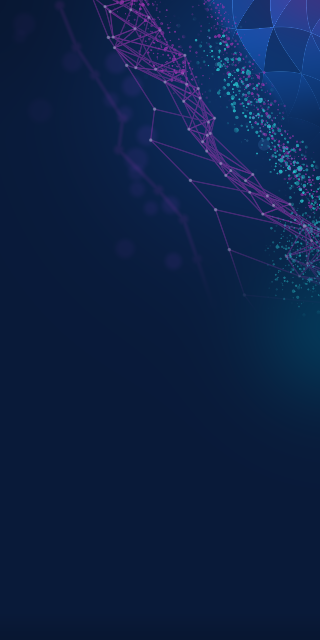
This background is drawn by a WebGL 2 fragment shader. Its source:

```glsl
#version 300 es
precision highp float;
uniform vec2 u_resolution;
out vec4 outColor;

#define NAVY vec3(0.036, 0.102, 0.224)
#define BLUE vec3(0.08, 0.33, 0.70)
#define VIOLET vec3(0.33, 0.25, 0.64)
#define MAGENTA vec3(0.60, 0.20, 0.68)
#define CYAN vec3(0.16, 0.78, 0.82)
#define MESH_NODES 46
#define OUTER_NODES 9
#define LINE_WIDTH 0.0006
#define FACET_SCALE 7.5

float hash(vec2 p) {
  return fract(sin(dot(p, vec2(127.1, 311.7))) * 43758.5453);
}

vec2 hash2(vec2 p) {
  return vec2(hash(p), hash(p + 19.7));
}

float segmentDistance(vec2 p, vec2 a, vec2 b) {
  vec2 pa = p - a, ba = b - a;
  return length(pa - ba * clamp(dot(pa, ba) / dot(ba, ba), 0.0, 1.0));
}

float glow(vec2 p, vec2 center, vec2 size) {
  vec2 d = (p - center) / size;
  return exp(-dot(d, d));
}

float disc(float d, float radius, float soft) {
  return 1.0 - smoothstep(radius - soft * 0.5, radius + soft * 0.5, d);
}

// Bell-shaped density around a bent diagonal, x = c.x + c.y*y + c.z*y*y
float band(vec2 p, vec3 c, float width) {
  float d = (p.x - c.x - c.y * p.y - c.z * p.y * p.y) / width;
  return exp(-d * d);
}

// Nodes of the dense mesh and of its sparse outer rim
vec2 meshNode(int i) {
  vec2 r = hash2(vec2(float(i), 3.0)) - 0.5;
  float y = -0.05 + 0.93 * float(i) / float(MESH_NODES) + 0.04 * r.y;
  float spread = mix(0.13, 0.24, smoothstep(0.1, 0.25, abs(y - 0.42)));
  return vec2(0.39 + 0.55 * y + 0.22 * y * y + spread * r.x, y);
}

vec2 outerNode(int i) {
  vec2 r = hash2(vec2(float(i), 8.0)) - 0.5;
  float y = -0.02 + 0.115 * float(i) + 0.05 * r.y;
  return vec2(0.28 + 0.48 * y + 0.1 * y * y + 0.09 * r.x, y);
}

// One scattered dot per grid cell, kept where the hash is below the density
float dots(vec2 p, float scale, float seed, float density, float px) {
  vec2 cell = floor(p * scale);
  vec2 r = hash2(cell + seed);
  float radius = mix(0.10, 0.30, hash(cell + seed + 5.3));
  float d = length(fract(p * scale) - mix(vec2(0.32), vec2(0.68), r));
  float keep = smoothstep(0.0, 0.15, density - hash(cell + seed + 41.0));
  return keep * disc(d, radius, px * scale) * mix(0.5, 1.0, r.x);
}

// Flat triangles from a warped, skewed grid; z holds the edge distance
vec3 facets(vec2 p) {
  vec2 q = p * FACET_SCALE;
  q += 0.22 * sin(q.yx * 1.7 + vec2(0.4, 2.1));
  q = vec2(q.x + 0.5 * q.y, q.y * 0.9 - 0.25 * q.x);
  vec2 f = fract(q), id = floor(q);
  float side = step(f.x, f.y);
  float edge = min(min(min(f.x, 1.0 - f.x), min(f.y, 1.0 - f.y)), abs(f.x - f.y) * 0.7);
  return vec3(hash(id + side * 7.3), hash(id + side * 3.1 + 2.0), edge / FACET_SCALE);
}

void main() {
  vec2 p = vec2(gl_FragCoord.x, u_resolution.y - gl_FragCoord.y) / u_resolution.x;
  float px = 1.0 / u_resolution.x;

  // Navy ground, blue haze and teal glow
  vec3 color = NAVY * mix(0.88, 1.0, smoothstep(0.0, 0.45, length(p)));
  color += vec3(0.01, 0.085, 0.17) * glow(p, vec2(0.78, 0.27), vec2(0.42, 0.46));
  color += vec3(-0.02, 0.11, 0.11) * glow(p, vec2(1.05, 1.03), vec2(0.25, 0.24));
  color *= 1.0 - 0.12 * smoothstep(1.9, 2.0, p.y);

  // Faceted corner
  vec3 facet = facets(p);
  float inside = smoothstep(-0.015, 0.05, p.x - 0.63 - 0.6 * p.y - 0.25 * p.y * p.y);
  float light = 1.0 - smoothstep(0.12, 0.46, p.y + 0.12 * (facet.x - 0.5));
  vec3 tint = mix(BLUE, VIOLET, glow(p, vec2(1.03, -0.03), vec2(0.22, 0.14)));
  tint *= mix(0.62, 1.15, facet.x);
  color = mix(color, tint, inside * light * mix(0.65, 1.0, facet.y));
  color += vec3(0.12, 0.2, 0.25) * inside * light * disc(facet.z, LINE_WIDTH, px);

  // Faint bokeh on the left
  for (int i = 0; i < 16; i++) {
    vec2 r = hash2(vec2(float(i), 23.0));
    vec2 center = vec2(r.x * 0.34 + 0.28 * r.y, 0.03 + 0.85 * r.y);
    float radius = mix(0.018, 0.036, hash(r));
    color += vec3(0.06, 0.015, 0.07) * disc(length(p - center), radius, 0.025) * mix(0.3, 0.9, r.x);
  }

  // Mesh: short links along the diagonal, long links out to the rim
  float lines = 0.0, nodes = 0.0, blurred = 0.0;
  for (int i = 0; i < MESH_NODES; i++) {
    vec2 a = meshNode(i);
    for (int k = 2; k < 7; k += 2) {
      float d = segmentDistance(p, a, meshNode(i + k));
      lines = max(lines, (1.0 - smoothstep(LINE_WIDTH, LINE_WIDTH + px, d)) * (1.0 - 0.06 * float(k)));
    }
    nodes = max(nodes, disc(length(p - a), 0.0045, px * 1.5));
  }
  for (int i = 0; i < OUTER_NODES; i++) {
    vec2 a = outerNode(i), b = outerNode(i + 1);
    float d = min(segmentDistance(p, a, b), segmentDistance(p, a, meshNode(i * 6 + 3)));
    lines = max(lines, 0.6 * (1.0 - smoothstep(LINE_WIDTH, LINE_WIDTH + px, d)));
    nodes = max(nodes, disc(length(p - a), 0.005, px * 1.5));
    vec2 shift = vec2(0.1, -0.03);
    blurred = max(blurred, 1.0 - smoothstep(0.0, 0.012, segmentDistance(p, a - shift, b - shift)));
    blurred = max(blurred, disc(length(p - a + shift), 0.014, 0.02));
  }
  float fade = 1.0 - smoothstep(0.68, 1.0, p.y);
  color = mix(color, MAGENTA, blurred * 0.13 * fade);
  color = mix(color, MAGENTA, lines * 0.68 * fade);
  color = mix(color, vec3(0.65, 0.65, 0.80), nodes * 0.6 * fade);

  // Violet and cyan particle streams, then the fine spray below
  float upper = 1.0 - smoothstep(0.2, 0.36, p.y);
  float violet = max(band(p, vec3(0.43, 0.55, 0.2), 0.07) * upper, band(p, vec3(0.66, 0.4, 0.22), 0.055));
  float cyan = band(p, vec3(0.61, 0.42, 0.3), 0.065) * smoothstep(0.02, 0.25, p.y);
  float spray = smoothstep(0.8, 0.95, p.x) * smoothstep(0.6, 0.72, p.y) * (1.0 - smoothstep(0.8, 1.02, p.y));
  float haze = band(p, vec3(0.55, 0.5, 0.2), 0.2) * fade;
  for (int i = 0; i < 3; i++) {
    float scale = 36.0 + 17.0 * float(i), seed = 11.0 * float(i);
    vec2 q = mat2(0.8, 0.6, -0.6, 0.8) * p + 0.37 * float(i);
    color = mix(color, MAGENTA, 0.8 * dots(q, scale * 1.25, seed + 60.0, violet * 0.55, px));
    color = mix(color, CYAN, 0.85 * dots(q, scale, seed, cyan * 0.65, px));
    color = mix(color, CYAN, 0.5 * dots(q, scale * 1.4, seed + 90.0, spray * 0.6, px));
  }
  color = mix(color, vec3(0.3, 0.6, 0.75), 0.45 * dots(p, 42.0, 130.0, haze * 0.12, px));
  color = mix(color, vec3(0.2, 0.45, 0.7), 0.4 * dots(p, 14.0, 170.0, haze * 0.13, px));

  outColor = vec4(color, 1.0);
}
```
